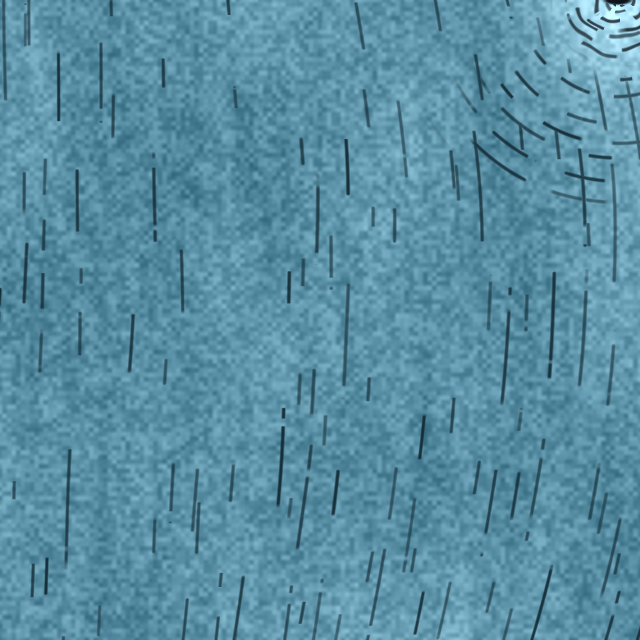
A Shadertoy shader for this texture:

```glsl
#define BASE_BLUE vec3(0.368, 0.580, 0.662)
#define INK_BLUE vec3(0.07, 0.16, 0.20)
#define INK_BLACK vec3(0.01, 0.03, 0.05)
#define KNOT vec2(0.965, 1.0)
#define GRAIN_SCALE 140.0
#define GRAIN_AMOUNT 0.18
#define MOTTLE_AMOUNT 0.11
#define GLOW_AMOUNT 0.26
#define LINE_CORE 0.0008
#define LINE_EDGE 0.0043

float hash(vec2 p) {
    return fract(sin(dot(p, vec2(127.1, 311.7))) * 43758.5453);
}

float noise(vec2 p) {
    vec2 i = floor(p);
    vec2 f = fract(p);
    f = f * f * (3.0 - 2.0 * f);
    return mix(mix(hash(i), hash(i + vec2(1, 0)), f.x),
               mix(hash(i + vec2(0, 1)), hash(i + vec2(1, 1)), f.x), f.y);
}

// One stroke per cell along y, solid in the middle and dotted at the ends
float dashes(vec2 p, vec2 cell, float share, float seed) {
    float column = floor(p.x / cell.x);
    vec2 grid = p / cell + vec2(0.0, 7.0 * hash(vec2(column, seed)));
    vec2 id = floor(grid);
    vec2 q = (grid - id - 0.5) * cell;

    float halfLength = cell.y * mix(0.15, 0.46, hash(id + seed + 3.1));
    q.y -= (0.47 * cell.y - halfLength) * (2.0 * hash(id + seed + 8.3) - 1.0);
    q.x -= 0.5 * cell.x * (hash(vec2(column, seed + 5.7)) - 0.5);
    q.x -= 0.06 * q.y * (hash(id + seed + 1.9) - 0.5);

    float dist = length(vec2(q.x, max(abs(q.y) - halfLength, 0.0)));
    float line = 1.0 - smoothstep(LINE_CORE, LINE_EDGE, dist);
    float along = abs(q.y) / halfLength;
    float gap = mix(-0.15, 0.5, smoothstep(0.35, 0.95, along));
    float beads = smoothstep(gap, gap + 0.2, noise(vec2(column * 7.0 + seed, p.y * 62.0)));
    float strength = mix(0.6, 1.0, hash(id + seed + 6.2));
    return step(hash(id + seed), share) * line * beads * strength;
}

void mainImage(out vec4 fragColor, in vec2 fragCoord) {
    vec2 p = fragCoord / iResolution.xy;

    // Fibre coordinate: vertical strands that bow to the right
    float bow = p.y - 0.5;
    float wave = 0.014 * (noise(p * vec2(5.0, 4.0)) - 0.5);
    vec2 fibre = vec2(p.x - 0.03 * p.y + 0.34 * p.x * bow * bow + wave, p.y);

    // Polar coordinate around the knot, angle zero pointing down
    vec2 d = p - KNOT;
    float radius = length(d);
    float angle = atan(d.x, -d.y);
    float ring = radius + 0.010 * (noise(p * 38.0) - 0.5);

    // Strokes along the fibre
    float outside = smoothstep(0.10, 0.15, radius);
    float ink = dashes(fibre, vec2(0.042, 0.23), 0.5, 2.0);
    ink = max(ink, 0.85 * dashes(fibre + 0.017, vec2(0.05, 0.09), 0.22, 13.0));
    ink *= outside;

    // Arcs and tight rings around the knot
    float arcZone = smoothstep(0.09, 0.11, radius) * (1.0 - smoothstep(0.31, 0.36, radius));
    arcZone *= 1.0 - smoothstep(0.9, 1.2, abs(angle));
    ink = max(ink, arcZone * dashes(vec2(radius, angle * 0.22), vec2(0.034, 0.11), 0.7, 23.0));
    float ringZone = 1.0 - smoothstep(0.085, 0.11, radius);
    ink = max(ink, ringZone * dashes(vec2(ring, angle * 0.06), vec2(0.014, 0.07), 0.95, 31.0));

    // Dark heart of the knot
    float heart = 1.0 - smoothstep(0.6, 1.2, length(d / vec2(0.024, 0.008)));
    ink = max(ink, heart);

    // Fine grain, soft mottling and pale strands
    float tone = GRAIN_AMOUNT * (noise(p * GRAIN_SCALE) - 0.5);
    tone += 0.08 * (noise(p * GRAIN_SCALE * 0.61 + 17.0) - 0.5);
    tone += MOTTLE_AMOUNT * (noise(p * vec2(5.0, 4.0) + 41.0) - 0.5);
    tone += 0.07 * (noise(fibre * vec2(32.0, 5.0) + 9.0) - 0.5);
    tone += 0.05 * (p.x - 0.5) * p.y;

    // Light halo around the knot
    tone += GLOW_AMOUNT * exp(-radius * radius / 0.012);
    tone += 0.04 * exp(-radius * radius / 0.09);

    vec3 color = BASE_BLUE + tone;
    vec3 inkColor = mix(INK_BLACK, INK_BLUE, smoothstep(0.03, 0.2, radius));
    color = mix(color, inkColor, 0.94 * ink);
    fragColor = vec4(clamp(color, 0.0, 1.0), 1.0);
}
```
